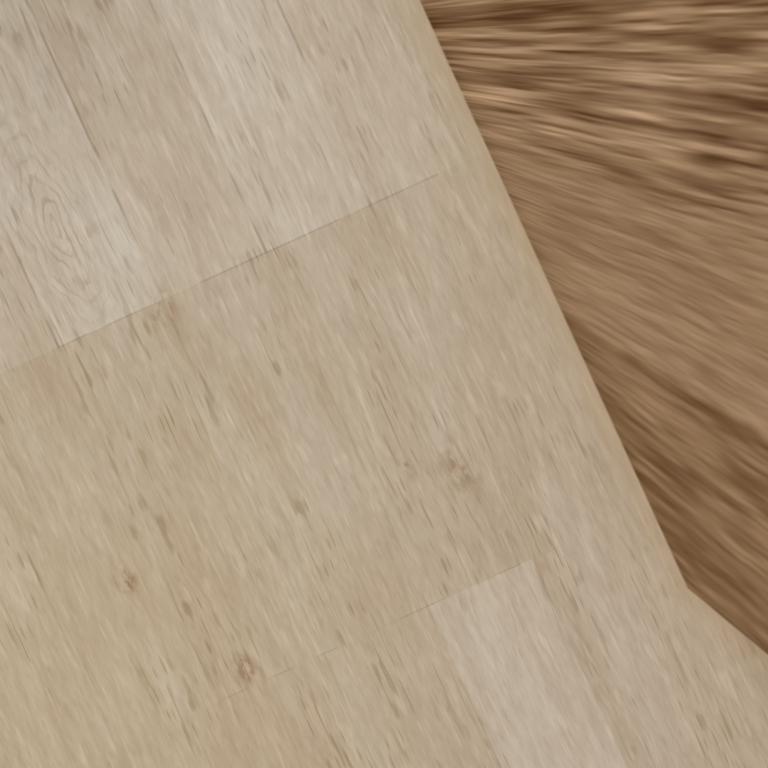
Give the GLSL for this texture, as a WebGL 1 fragment shader.

```glsl
precision highp float;
// Pale wooden planks laid diagonally beside a darker floor of fanning brown grain.
uniform vec2 u_resolution;

#define PALE_WOOD vec3(0.760, 0.712, 0.642)
#define BEIGE_WOOD vec3(0.702, 0.630, 0.538)
#define KNOT_BROWN vec3(0.52, 0.39, 0.28)
#define DARK_WOOD vec3(0.548, 0.430, 0.318)
#define PLANK_WIDTH 0.1486
#define PLANK_LENGTH 0.507
#define FIRST_JOINT -0.467
#define FLOOR_EDGE 0.912
#define GRAIN_AXIS vec2(0.415, -0.910)
#define FAN_CENTER vec2(0.150, 0.948)

float hash(vec2 p) {
  vec3 q = fract(p.xyx * vec3(0.1031, 0.1030, 0.0973));
  q += dot(q, q.yzx + 33.33);
  return fract((q.x + q.y) * q.z);
}

float noise(vec2 p) {
  vec2 i = floor(p), f = fract(p);
  f = f * f * (3.0 - 2.0 * f);
  return mix(mix(hash(i), hash(i + vec2(1.0, 0.0)), f.x),
             mix(hash(i + vec2(0.0, 1.0)), hash(i + vec2(1.0, 1.0)), f.x), f.y);
}

float fbm(vec2 p) {
  float sum = 0.0, amp = 0.5;
  for (int i = 0; i < 4; i++) {
    sum += amp * noise(p);
    p = p * 2.03 + 17.1;
    amp *= 0.5;
  }
  return sum;
}

// Soft ragged knot, stretched along the grain.
float knot(vec2 g, vec2 center, float size) {
  vec2 d = (g - center) / vec2(size, size * 1.7);
  return exp(-dot(d, d)) * smoothstep(0.3, 0.65, fbm(g * vec2(110.0, 60.0)));
}

// g.x runs across the planks, g.y along them.
vec3 paleFloor(vec2 p, vec2 g, float px) {
  float column = floor(g.x / PLANK_WIDTH);
  float row = floor((g.y - FIRST_JOINT) / PLANK_LENGTH);
  float evenColumn = 1.0 - mod(column, 2.0);
  float upper = 1.0 - step(FIRST_JOINT, g.y);
  float lower = step(0.5, row);

  // Plank tones
  float pale = 0.20 + upper * (0.28 + 0.32 * evenColumn);
  pale += lower * (column == 4.0 ? 0.38 : -0.06);
  pale += 0.10 * (hash(vec2(column, row) + 40.0) - 0.5);
  pale += 0.8 * (fbm(g * vec2(20.0, 7.0) + 3.0) - 0.47);
  pale *= 1.0 - 0.7 * smoothstep(0.79, 0.90, g.x);
  vec3 color = mix(BEIGE_WOOD, PALE_WOOD, clamp(pale, -0.25, 1.1));

  // Broad light: yellow at lower left, rosier at lower right
  float low = 1.0 - smoothstep(0.1, 0.75, p.y);
  color += low * mix(vec3(0.014, 0.011, -0.008), vec3(-0.006, -0.010, -0.008),
                     smoothstep(0.1, 0.8, p.x));
  color -= 0.05 * smoothstep(0.35, 0.0, length(p - vec2(0.0, 1.0)));

  // Fine grain, speckle and short thin pores
  vec2 w = vec2(g.x + 0.007 * fbm(g * vec2(12.0, 7.0)), g.y);
  float grain = 0.40 * noise(w * vec2(130.0, 14.0)) + 0.45 * noise(w * vec2(270.0, 38.0));
  grain += 0.35 * noise(w * vec2(400.0, 110.0)) - 0.60;
  float patches = smoothstep(0.30, 0.70, fbm(g * vec2(22.0, 9.0) + 5.0));
  float pores = smoothstep(0.64, 0.92, noise(w * vec2(290.0, 34.0) + 9.0)) * patches;
  float flecks = smoothstep(0.70, 0.95, noise(w * vec2(210.0, 28.0) + 31.0));
  color += grain * vec3(0.075, 0.081, 0.085) - pores * vec3(0.065, 0.075, 0.085);
  color += flecks * 0.03;

  // Oval growth rings on the upper left plank
  vec2 ringPos = (g - vec2(0.359, -0.613)) / vec2(0.046, 0.150);
  float ringDist = length(ringPos) + 0.45 * fbm(g * vec2(40.0, 25.0));
  float rings = smoothstep(0.1, 1.0, sin(ringDist * 30.0)) * exp(-1.2 * dot(ringPos, ringPos));
  rings *= 0.3 + 0.7 * noise(g * 60.0);
  color -= rings * upper * vec3(0.08, 0.09, 0.10);

  // Knots
  float knots = 0.9 * knot(g, vec2(0.440, -0.458), 0.013);
  knots += 0.9 * knot(g, vec2(0.250, -0.155), 0.012);
  knots += knot(g, vec2(0.344, 0.014), 0.011);
  knots += 0.6 * knot(g, vec2(0.644, -0.140), 0.010);
  knots += 0.55 * knot(g, vec2(0.706, -0.104), 0.020);
  color = mix(color, KNOT_BROWN, clamp(knots, 0.0, 0.8));

  // Long seams and end joints, worn away in places
  float wear = smoothstep(0.25, 0.65, noise(g * vec2(31.0, 23.0)));
  float seamDist = abs(fract(g.x / PLANK_WIDTH + 0.5) - 0.5) * PLANK_WIDTH;
  float seam = (1.0 - smoothstep(0.0008, 0.0015 + px, seamDist)) * wear;
  float jointDist = abs(fract((g.y - FIRST_JOINT) / PLANK_LENGTH + 0.5) - 0.5) * PLANK_LENGTH;
  float joint = (1.0 - smoothstep(0.0005, 0.001 + px, jointDist)) * wear;
  color -= seam * (0.025 + 0.055 * upper) * step(g.x, 0.85);
  color -= joint * (0.015 + 0.035 * (1.0 - lower)) * smoothstep(0.28, 0.32, g.x) * step(g.x, 0.84);
  return color;
}

vec3 darkFloor(vec2 p) {
  vec2 d = p - FAN_CENTER;
  float radius = length(d);
  float angle = atan(-d.y, d.x);
  float bend = angle + 0.012 * (fbm(vec2(angle * 12.0, radius * 9.0)) - 0.5);
  float upperBand = 1.0 - smoothstep(0.23, 0.31, angle);
  float lowerBand = smoothstep(0.53, 0.58, angle);
  float coarse = noise(vec2(bend * 78.0, radius * 10.0)) - 0.5;
  float fine = noise(vec2(bend * 160.0, radius * 19.0 + 4.0)) - 0.5;
  float hair = noise(vec2(bend * 260.0, radius * 34.0 + 8.0)) - 0.5;
  float streak = coarse * (0.045 + 0.20 * upperBand + 0.05 * lowerBand);
  streak += fine * (0.07 + 0.11 * upperBand + 0.05 * lowerBand) + hair * 0.07;
  vec3 color = DARK_WOOD + vec3(0.025) * (1.0 - upperBand) - 0.050 * lowerBand;
  color += streak * vec3(1.0, 0.96, 0.86);
  color += 0.07 * (fbm(vec2(angle * 14.0, radius * 4.0)) - 0.47);
  float gap = exp(-pow((bend - 0.556) / 0.007, 2.0)) + 0.4 * exp(-pow((bend - 0.28) / 0.006, 2.0));
  color -= 0.09 * gap;
  color -= 0.08 * smoothstep(0.78, 0.96, angle);
  return color - 0.04 * smoothstep(0.88, 1.0, p.y);
}

void main() {
  vec2 p = gl_FragCoord.xy / u_resolution;
  float px = 1.0 / min(u_resolution.x, u_resolution.y);
  vec2 g = vec2(dot(p, vec2(-GRAIN_AXIS.y, GRAIN_AXIS.x)), dot(p, GRAIN_AXIS));

  // Distance past the long edge and past the lower right corner cut
  float sideDist = g.x - FLOOR_EDGE;
  float edge = min(sideDist, dot(p - vec2(0.898, 0.232), vec2(0.639, 0.769)));

  vec3 pale = paleFloor(p, g, px);
  pale = mix(pale, vec3(0.685, 0.590, 0.465), 0.5 * smoothstep(-0.040, -0.004, edge));
  pale -= 0.04 * smoothstep(0.0, 0.06, sideDist);

  vec3 dark = darkFloor(p) - 0.06 * exp(-max(edge, 0.0) / 0.008);
  vec3 color = mix(pale, dark, smoothstep(-px * 1.5, px * 2.0, edge));
  gl_FragColor = vec4(clamp(color, 0.0, 1.0), 1.0);
}
```
